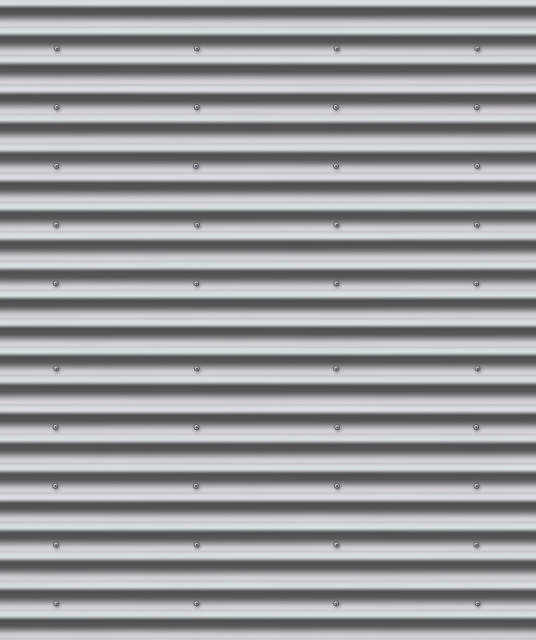
This texture is drawn by a WebGL 1 fragment shader. Its source:

```glsl
precision highp float;
uniform vec2 u_resolution;

#define TILES 2.0
#define RIDGES 11.0
#define WIDE_PITCH 0.0918
#define NARROW_PITCH 0.0885
#define TILE_START 0.151
#define SCREW_X 0.1045
#define SCREW_PITCH 0.2617
#define SCREW_RADIUS 0.0045
#define SHADOW_COLOR vec3(0.328, 0.328, 0.330)
#define UPPER_COLOR vec3(0.826, 0.824, 0.840)
#define LOWER_COLOR vec3(0.845, 0.868, 0.878)
#define WEAR 0.022

float hash(vec2 p) {
  return fract(sin(dot(p, vec2(127.1, 311.7))) * 43758.5);
}

vec2 gradient(vec2 cell) {
  float angle = 6.2832 * hash(cell);
  return vec2(cos(angle), sin(angle));
}

float gradientNoise(vec2 p) {
  vec2 i = floor(p), f = p - i;
  vec2 s = f * f * f * (f * (f * 6.0 - 15.0) + 10.0);
  vec2 e = vec2(1.0, 0.0);
  float a = dot(gradient(i), f);
  float b = dot(gradient(i + e.xy), f - e.xy);
  float c = dot(gradient(i + e.yx), f - e.yx);
  float d = dot(gradient(i + e.xx), f - e.xx);
  return mix(mix(a, b, s.x), mix(c, d, s.x), s.y);
}

float bump(float x, float width) {
  return exp(-x * x / (width * width));
}

// Ridge count from the top of a sheet; the last three ridges are narrower
float ridgeCoord(float t) {
  return max(t / WIDE_PITCH, RIDGES - (1.0 - t) / NARROW_PITCH);
}

// Shading across one ridge, q running downward from the screw line
vec3 ridgeColor(float q, float ridge) {
  float lit = smoothstep(-0.255, 0.16, q) * (1.0 - smoothstep(0.42, 0.61, q));
  vec3 metal = mix(UPPER_COLOR, LOWER_COLOR, smoothstep(0.15, 0.4, q));
  metal -= vec3(0.055, 0.058, 0.05) * bump(q - 0.25, 0.04);
  float tint = hash(vec2(ridge, 4.0)) - 0.5;
  metal += tint * vec3(0.012, -0.008, 0.004);
  vec3 shade = SHADOW_COLOR - 0.018 * bump(q - 0.64, 0.06);
  return mix(shade, metal, lit);
}

// Domed screw with a dark rim and socket; p is in head radii, y downward
vec3 addScrew(vec3 color, vec2 p, float soft) {
  float r = length(p);
  color *= 1.0 - 0.35 * exp(-dot(p - vec2(0.35, 0.6), p - vec2(0.35, 0.6)));
  float head = 1.0 - smoothstep(1.0 - soft, 1.0 + soft, r);
  float light = 0.72 - 0.16 * dot(p, vec2(0.5, 0.8));
  float rim = smoothstep(0.6 - soft * 0.5, 0.9, r);
  float socket = 1.0 - smoothstep(0.2, 0.3 + soft, length(p - vec2(0.1)));
  light = mix(light, 0.27, max(rim * 0.85, socket * 0.8));
  return mix(color, vec3(light) * vec3(0.98, 1.0, 1.02), head);
}

void main() {
  vec2 uv = gl_FragCoord.xy / u_resolution;
  float aspect = u_resolution.x / u_resolution.y;
  vec2 pos = vec2(uv.x * aspect, 1.0 - uv.y);

  // Corrugation
  float sheet = pos.y * TILES - TILE_START;
  float r = ridgeCoord(fract(sheet));
  float q = fract(r + 0.32) - 0.32;
  float ridge = mod(floor(r + 0.32), RIDGES);
  vec3 color = ridgeColor(q, ridge);

  // Drawn streaks and faint stains
  float streak = gradientNoise(pos * vec2(3.0, 190.0));
  float stain = gradientNoise(pos * vec2(9.0, 22.0) + 17.0);
  color *= 1.0 + WEAR * (streak + 0.5 * stain);

  // Screws on every second ridge, with a plain pair where sheets meet
  float row = r > RIDGES - 1.0 ? RIDGES : 2.0 * floor(r * 0.5 + 0.5);
  float column = floor((uv.x - SCREW_X) / SCREW_PITCH + 0.5);
  float rowId = row + RIDGES * floor(sheet);
  float jitter = (hash(vec2(column, rowId)) - 0.5) * 0.0025;
  vec2 offset = vec2((uv.x - SCREW_X - column * SCREW_PITCH) * aspect + jitter,
                     (r - row) * WIDE_PITCH / TILES);
  if (abs(row - RIDGES + 1.0) > 0.5) {
    float soft = 0.7 / (u_resolution.y * SCREW_RADIUS);
    color = addScrew(color, offset / SCREW_RADIUS, soft);
  }

  gl_FragColor = vec4(clamp(color, 0.0, 1.0), 1.0);
}
```
